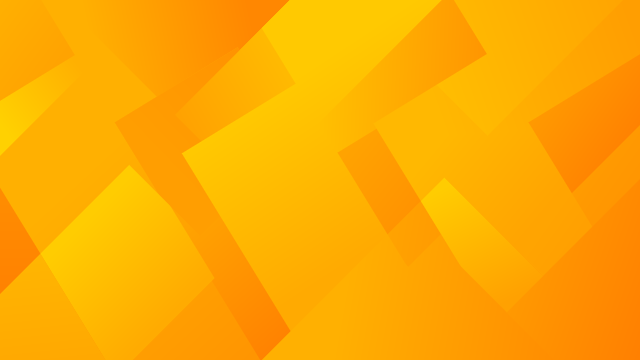
This background is drawn by a Shadertoy shader. Its source:

```glsl
// Overlapping translucent amber cards, tilted two ways, on an orange ground

const vec2 STEEP = vec2(0.522, -0.853);
const vec2 DIAGONAL = vec2(0.7071, -0.7071);

// Smooth coverage of a rectangle grown from a corner; negative sizes grow backwards
float card(vec2 p, vec2 corner, vec2 dir, vec2 size) {
    vec2 d = p - corner;
    vec2 q = vec2(dot(d, dir), dot(d, vec2(-dir.y, dir.x)));
    vec2 e = abs(q - 0.5 * size) - 0.5 * abs(size);
    return clamp(0.5 - max(e.x, e.y) * iResolution.y, 0.0, 1.0);
}

// Linear blend of two values between two points
float ramp(vec2 p, vec2 a, vec2 b, float from, float to) {
    vec2 ab = b - a;
    return mix(from, to, clamp(dot(p - a, ab) / dot(ab, ab), 0.0, 1.0));
}

void mainImage(out vec4 fragColor, in vec2 fragCoord) {
    vec2 p = fragCoord / iResolution.y;

    // Warmth is the green level: low is deep orange, high is yellow
    float warmth = ramp(p, vec2(0.30, 0.58), vec2(0.787, 0.05), 0.69, 0.58);

    // Upper left sheets
    float topSheet = card(p, vec2(0.486, 0.681), DIAGONAL, vec2(-0.6, 0.7));
    warmth = mix(warmth, ramp(p, vec2(0.255, 0.86), vec2(0.694, 0.954), 0.69, 0.53), topSheet);
    float glint = card(p, vec2(0.0, 0.567), DIAGONAL, vec2(-0.4, 0.35));
    warmth = mix(warmth, ramp(p, vec2(0.0, 0.653), vec2(0.22, 0.815), 0.82, 0.69), glint);
    float cornerSheet = card(p, vec2(0.208, 0.847), STEEP, vec2(-0.5, -0.5));
    warmth = mix(warmth, ramp(p, vec2(0.0, 1.0), vec2(0.185, 0.861), 0.69, 0.64), cornerSheet);

    // Long shaded strip, darkest above its diagonal fold
    float strip = card(p, vec2(0.319, 0.66), STEEP, vec2(0.95, 0.4));
    float aboveFold = card(p, vec2(0.556, 0.345), DIAGONAL, vec2(-0.8, 0.8));
    warmth = mix(warmth, ramp(p, vec2(0.498, 0.375), vec2(0.787, 0.05), 0.645, 0.51), strip);
    warmth = mix(warmth, ramp(p, vec2(0.40, 0.60), vec2(0.66, 0.85), 0.62, 0.58), strip * aboveFold);
    float bridge = card(p, vec2(0.486, 0.681), DIAGONAL, vec2(0.25, 0.6));
    warmth = mix(warmth, ramp(p, vec2(0.486, 0.664), vec2(0.787, 0.838), 0.63, 0.73), bridge);

    // Lower left: deep wedge, then a yellow diagonal card
    float leftEdge = card(p, vec2(0.347, -0.088), STEEP, vec2(-0.8, -0.6));
    float lowerCard = card(p, vec2(0.359, 0.542), DIAGONAL, vec2(0.39, -0.9));
    float slab = card(p, vec2(0.0, 0.479), STEEP, vec2(0.9, 0.377));
    warmth = mix(warmth, ramp(p, vec2(0.0, 0.45), vec2(0.0, 0.2), 0.55, 0.51), leftEdge);
    warmth = mix(warmth, ramp(p, vec2(0.11, 0.28), vec2(0.14, 0.0), 0.71, 0.66), leftEdge * lowerCard);
    warmth = mix(warmth, ramp(p, vec2(0.25, 0.40), vec2(0.50, 0.15), 0.80, 0.67), lowerCard * slab);

    // Large central yellow card, shaded towards its upper right
    float central = card(p, vec2(0.505, 0.574), STEEP, vec2(0.95, 1.2));
    float centralTop = card(p, vec2(0.845, 0.729), STEEP, vec2(-0.6, 1.2))
                     * card(p, vec2(0.486, 0.681), DIAGONAL, vec2(1.2, 1.2));
    float centralShade = ramp(p, vec2(0.77, 0.76), vec2(1.06, 0.32), 0.79, 0.665);
    centralShade -= card(p, vec2(0.81, 0.583), DIAGONAL, vec2(1.0, 0.9))
                  * ramp(p, vec2(0.92, 0.60), vec2(1.32, 0.91), 0.0, 0.15);
    warmth = mix(warmth, centralShade, max(central, centralTop));

    // Narrow dark card behind the right hand one
    float narrow = card(p, vec2(0.9375, 0.576), STEEP, vec2(0.6, 0.35))
                 * card(p, vec2(1.134, 0.259), DIAGONAL, vec2(-0.8, 0.8));
    warmth = mix(warmth, ramp(p, vec2(0.95, 0.57), vec2(1.15, 0.41), 0.64, 0.575), narrow);

    // Right hand card with a faint lighter fold
    float right = card(p, vec2(1.037, 0.657), STEEP, vec2(0.95, 1.2));
    float rightTop = card(p, vec2(1.377, 0.81), STEEP, vec2(-0.6, 1.2));
    float rightAll = max(right, rightTop);
    float rightShade = ramp(p, vec2(1.04, 0.657), vec2(1.435, 0.33), 0.76, 0.645);
    rightShade = min(rightShade, ramp(p, vec2(1.2, 0.75), vec2(1.75, 0.95), 0.72, 0.62));
    rightShade += 0.025 * card(p, vec2(1.354, 0.623), DIAGONAL, vec2(-0.6, 0.9));
    warmth = mix(warmth, rightShade, rightAll);

    // Deep orange card at the right border
    float deep = card(p, vec2(1.468, 0.66), STEEP, vec2(0.8, 0.6));
    warmth = mix(warmth, ramp(p, vec2(1.48, 0.66), vec2(1.68, 0.52), 0.60, 0.51), deep);

    // Bottom sheets
    float ground = ramp(p, vec2(0.95, 0.15), vec2(1.778, 0.0), 0.69, 0.50);
    float bottom = card(p, vec2(1.234, 0.507), DIAGONAL, vec2(1.2, -1.2));
    float band = card(p, vec2(1.435, 0.31), DIAGONAL, vec2(1.2, 1.2));
    float lowest = card(p, vec2(1.407, 0.132), DIAGONAL, vec2(1.2, 1.2));
    warmth = mix(warmth, ground - 0.03 * narrow * (1.0 - right), bottom);
    warmth = mix(warmth, ramp(p, vec2(1.48, 0.31), vec2(1.778, 0.1), 0.64, 0.56), 0.75 * band);
    warmth = mix(warmth, ramp(p, vec2(1.41, 0.13), vec2(1.778, 0.0), 0.60, 0.50), lowest);

    // Small bright card rising between them
    float small = card(p, vec2(1.234, 0.507), DIAGONAL, vec2(0.388, -0.142)) * right;
    warmth = mix(warmth, ramp(p, vec2(1.235, 0.48), vec2(1.41, 0.16), 0.80, 0.63), small);

    fragColor = vec4(1.0, warmth, 0.003, 1.0);
}
```
